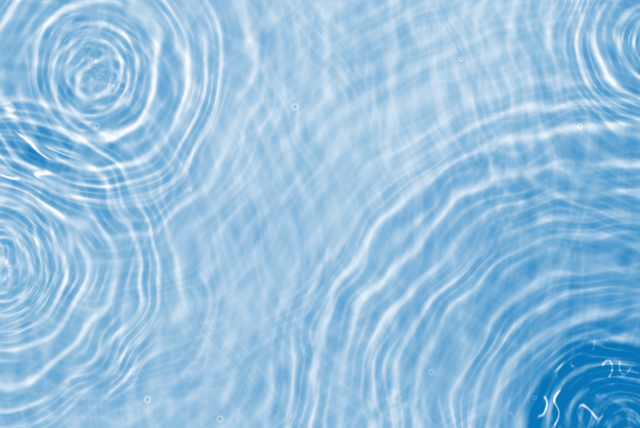
Give the GLSL for this texture, as a Shadertoy shader.

```glsl
// Pale blue water crossed by several families of circular ripples.
// Each family is a warped radial wave with sharpened crests; their sum gives
// one tone, which a colour ramp turns into deep blue, sky blue and white.

const float TAU = 6.2831853;

vec2 hash2(vec2 cell) {
    vec2 h = vec2(dot(cell, vec2(127.1, 311.7)), dot(cell, vec2(269.5, 183.3)));
    return fract(sin(h) * 43758.545);
}

float cornerSlope(vec2 cell, vec2 offset) {
    return dot(hash2(cell) * 2.0 - 1.0, offset);
}

float gradientNoise(vec2 p) {
    vec2 i = floor(p), f = p - i;
    vec2 u = f * f * f * (f * (f * 6.0 - 15.0) + 10.0);
    vec2 e = vec2(1.0, 0.0);
    float low = mix(cornerSlope(i, f), cornerSlope(i + e.xy, f - e.xy), u.x);
    float high = mix(cornerSlope(i + e.yx, f - e.yx), cornerSlope(i + e.xx, f - e.xx), u.x);
    return mix(low, high, u.y);
}

float lineMask(float d, float width) {
    return 1.0 - smoothstep(0.0, width, abs(d));
}

float discMask(vec2 d, float inner, float outer) {
    return 1.0 - smoothstep(inner, outer, length(d));
}

vec2 rotate(vec2 v, float angle) {
    float c = cos(angle), s = sin(angle);
    return vec2(c * v.x - s * v.y, s * v.x + c * v.y);
}

// Raised cosine with narrow crests, shifted to a mean near zero
float crestWave(float phase, float sharpness) {
    return pow(0.5 + 0.5 * cos(TAU * phase), sharpness) - 0.56 / sqrt(sharpness);
}

// Rings per unit length, crest sharpness, and strength inside and past reach
float ripple(vec2 p, vec2 centre, float rings, float sharpness,
             float reach, float nearGain, float farGain, float seed) {
    vec2 d = p - centre;
    float r = length(d);
    float warp = 0.055 * gradientNoise(p * 3.5 + seed)
               + 0.022 * gradientNoise(p * 10.0 - seed);
    float phase = rings * (r + warp) + 1.2 * gradientNoise(vec2(r * 8.0, seed));
    float beyond = smoothstep(reach - 0.04, reach + 0.14, r);
    float wave = crestWave(phase, mix(sharpness, 1.5, beyond));
    float wavelet = crestWave(phase * 2.3 + 2.0 * gradientNoise(p * 6.0 + seed), 3.0);
    vec2 along = d / max(r, 0.001) * 2.2 + vec2(r * 9.0, seed);
    float breakup = clamp(0.75 + 1.5 * gradientNoise(along), 0.1, 1.4);
    float patches = clamp(0.35 + 1.2 * gradientNoise(along.yx * 1.3), 0.0, 0.9);
    return mix(nearGain, farGain, beyond) * (breakup * wave + patches * wavelet);
}

// Broken white squiggles of even width where stretched noise crosses zero
float glints(vec2 d, vec2 stretch, float radius, float width, float seed) {
    vec2 q = d * stretch + seed, e = vec2(0.02, 0.0);
    float n = gradientNoise(q);
    vec2 slope = vec2(gradientNoise(q + e), gradientNoise(q + e.yx)) - n;
    float squiggle = lineMask(n / (length(slope) / e.x + 0.1), width);
    float gaps = smoothstep(0.02, 0.2, gradientNoise(q * 0.7 - seed));
    return squiggle * gaps * discMask(d, radius * 0.5, radius);
}

float bubbles(vec2 p, float aspect) {
    float sum = 0.0;
    for (int i = 0; i < 9; i++) {
        vec2 rnd = hash2(vec2(float(i), 4.7));
        float d = length(p - rnd * vec2(aspect, 0.9));
        float size = mix(0.003, 0.007, fract(rnd.x * 17.0));
        sum += lineMask(d - size, 0.004) - 0.5 * lineMask(d, size);
    }
    return sum;
}

// The tone is the red level; the other channels follow it
vec3 waterColour(float tone) {
    const vec3 deep = vec3(0.03, 0.46, 0.72);
    const vec3 azure = vec3(0.32, 0.61, 0.81);
    const vec3 sky = vec3(0.56, 0.74, 0.87);
    const vec3 pale = vec3(0.75, 0.85, 0.93);
    const vec3 foam = vec3(0.96, 0.98, 1.0);
    vec3 c = mix(deep, azure, clamp((tone - 0.03) / 0.29, 0.0, 1.0));
    c = mix(c, sky, clamp((tone - 0.32) / 0.24, 0.0, 1.0));
    c = mix(c, pale, clamp((tone - 0.56) / 0.19, 0.0, 1.0));
    return mix(c, foam, clamp((tone - 0.75) / 0.25, 0.0, 1.0));
}

void mainImage(out vec4 fragColor, in vec2 fragCoord) {
    vec2 p = fragCoord / iResolution.y;
    float aspect = iResolution.x / iResolution.y;
    vec2 topLeft = vec2(0.21, 0.84), left = vec2(0.01, 0.37);
    vec2 corner = vec2(aspect - 0.08, 0.01), topRight = vec2(aspect + 0.06, 0.9);

    // Broad light and shade, darkest in the lower right corner
    float tone = 0.625 + 0.07 * discMask(p - vec2(0.95, 0.85), 0.1, 0.75);
    tone -= 0.20 * discMask((p - vec2(aspect, 0.32)) * vec2(0.8, 1.0), 0.1, 0.6);
    tone -= 0.38 * discMask(p - corner, 0.14, 0.26);
    tone -= 0.12 * discMask(p - topRight, 0.1, 0.26);
    vec2 lens = rotate(p - vec2(0.07, 0.66), 0.45);
    tone -= 0.18 * discMask(lens * vec2(1.0, 2.5), 0.04, 0.16);

    // Soft mottling and faint upright streaks
    tone += 0.08 * gradientNoise(p * 5.0) + 0.08 * gradientNoise(p * 17.0);
    tone += 0.09 * gradientNoise(p * vec2(19.0, 4.0) + 31.0);

    // Ripple families; shifted inner ones weave the bright web
    tone += ripple(p, topLeft, 18.0, 5.0, 0.34, 0.29, 0.06, 3.3);
    tone += ripple(p, topLeft + vec2(0.04, -0.03), 15.0, 9.0, 0.16, 0.27, 0.02, 8.1);
    tone += ripple(p, left, 19.0, 5.0, 0.38, 0.28, 0.06, 14.6);
    tone += ripple(p, left + vec2(-0.04, 0.03), 23.0, 7.0, 0.14, 0.25, 0.02, 21.9);
    tone += ripple(p, corner, 16.0, 3.5, 0.72, 0.25, 0.06, 27.4);
    tone += ripple(p, corner + vec2(0.05, -0.04), 19.0, 4.0, 0.22, 0.38, 0.05, 35.2);
    tone += ripple(p, topRight, 26.0, 4.0, 0.18, 0.34, 0.03, 41.7);
    tone += ripple(p, topRight, 14.0, 4.0, 0.45, 0.13, 0.04, 46.5);

    // Sparkle and small bubbles
    tone += 0.7 * glints(p - corner + vec2(0.06, -0.03), vec2(24.0, 18.0), 0.19, 0.1, 5.2);
    tone += 0.6 * glints(lens, vec2(9.0, 38.0), 0.13, 0.12, 12.4);
    tone += 0.14 * bubbles(p, aspect);

    fragColor = vec4(waterColour(tone), 1.0);
}
```
